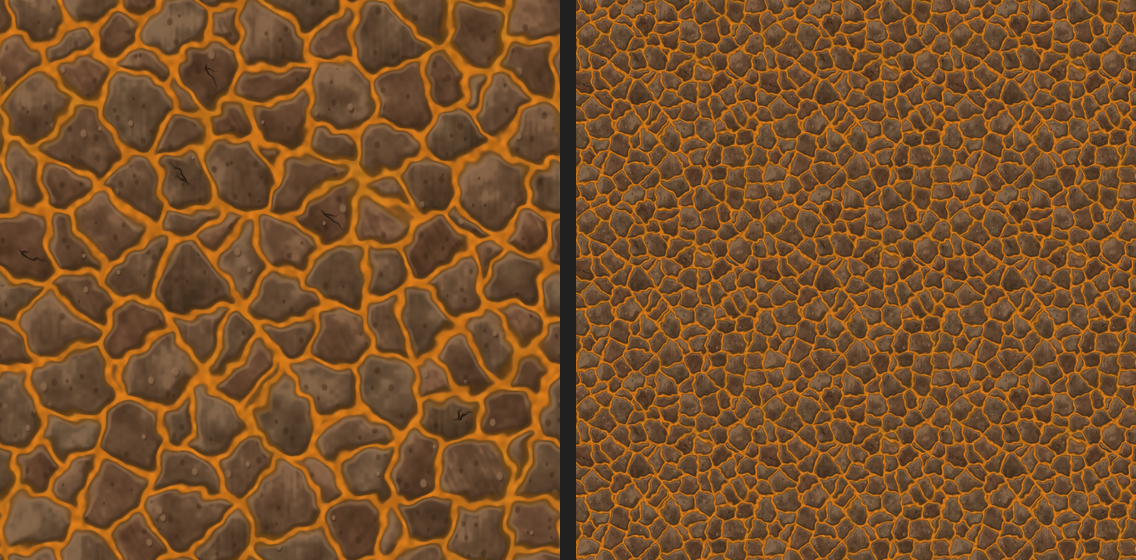
Left: one tile. Right: repeated 3 by 3.
A three.js fragment shader for this texture:

```glsl
// Cracked volcanic stones parted by glowing orange lava seams, tiling in both directions.
varying vec2 vUv;

const float TAU = 6.28319;
const float GRID = 11.0;            // stone sites per side
const float JITTER = 0.98;          // scatter of the sites
const float SIZE_SPREAD = 0.50;     // difference between large and small stones
const float CORNER = 23.0;          // higher gives sharper stone corners
const float SEAM = 0.0054;          // half width of the lava
const float SEAM_BLUR = 0.0019;
const float BEVEL = 0.0200;         // width of the shaded stone rim
const float CRACKED = 0.10;         // share of stones with fractures
const vec2 LIGHT = vec2(-0.37, 0.93);
const vec3 STONE_DARK = vec3(0.265, 0.180, 0.115);
const vec3 STONE_MID = vec3(0.450, 0.330, 0.235);
const vec3 STONE_PALE = vec3(0.570, 0.430, 0.310);
const vec3 SHADOW = vec3(0.205, 0.130, 0.070);
const vec3 GLOW = vec3(0.460, 0.290, 0.075);
const vec3 LAVA_EDGE = vec3(0.570, 0.345, 0.120);
const vec3 LAVA = vec3(0.800, 0.455, 0.100);
const vec3 LAVA_YELLOW = vec3(0.740, 0.490, 0.130);

vec3 hash3(vec2 p) {
  vec3 q = fract(p.xyx * vec3(0.1031, 0.1030, 0.0973));
  q += dot(q, q.yxz + 33.33);
  return fract((q.xxy + q.yzz) * q.zyx);
}

// Value noise that wraps after the given whole period
float noise(vec2 p, vec2 period) {
  vec2 i = floor(p), f = fract(p);
  f = f * f * (3.0 - 2.0 * f);
  float a = hash3(mod(i, period)).x;
  float b = hash3(mod(i + vec2(1.0, 0.0), period)).x;
  float c = hash3(mod(i + vec2(0.0, 1.0), period)).x;
  float d = hash3(mod(i + 1.0, period)).x;
  return mix(mix(a, b, f.x), mix(c, d, f.x), f.y);
}

float grain(vec2 uv, float n) { return noise(uv * n, vec2(n)); }

// Layered sines that bend the stone outlines
vec2 warp(vec2 uv) {
  vec2 a = TAU * uv;
  vec2 w = 0.0065 * sin(a.yx * vec2(7.0, 6.0) + 2.0 * sin(a * vec2(3.0, 5.0)));
  w += 0.0032 * sin(a.yx * vec2(17.0, 19.0) + 2.0 * sin(a * vec2(8.0, 11.0) + 1.0));
  return uv + w + 0.0035 * (vec2(grain(uv, 61.0), grain(uv.yx, 67.0)) - 0.5);
}

// Scattered round marks, present in a fraction of the cells
float spots(vec2 uv, float n, float share, float seed) {
  vec2 p = uv * n, home = floor(p);
  float mask = 0.0;
  for (int y = -1; y <= 1; y++) for (int x = -1; x <= 1; x++) {
    vec2 cell = home + vec2(float(x), float(y));
    vec3 h = hash3(mod(cell, n) + seed);
    float radius = 0.16 + 0.22 * fract(h.z * 57.0);
    float dist = length((p - cell - h.xy) * vec2(1.15, 0.9));
    mask = max(mask, step(h.z, share) * (1.0 - smoothstep(radius * 0.4, radius, dist)));
  }
  return mask;
}

// Thin tapering fracture running along x
float crack(vec2 p, float reach) {
  float bend = 0.03 * sin(p.x * 13.0) + 0.012 * sin(p.x * 37.0);
  float taper = smoothstep(-0.08, 0.06, p.x) * (1.0 - smoothstep(0.0, reach, p.x));
  return taper * (1.0 - smoothstep(0.006, 0.028, abs(p.y + bend)));
}

vec2 siteOf(vec2 cell, vec3 h) { return cell + 0.5 + JITTER * (h.xy - 0.5); }

void main() {
  vec2 uv = vUv, p = warp(uv) * GRID, home = floor(p);

  // Owning stone: weighted cellular noise
  float best = 1e5;
  vec2 site = vec2(0.0);
  vec3 id = vec3(0.0);
  for (int y = -2; y <= 2; y++) for (int x = -2; x <= 2; x++) {
    vec2 cell = home + vec2(float(x), float(y));
    vec3 h = hash3(mod(cell, GRID) + 7.0);
    vec2 s = siteOf(cell, h);
    float power = dot(p - s, p - s) - SIZE_SPREAD * h.z;
    if (power < best) { best = power; site = s; id = h; }
  }

  // Rounded distance to the stone border and its outward direction
  float total = 1e-20;
  vec2 outward = vec2(0.0);
  for (int y = -2; y <= 2; y++) for (int x = -2; x <= 2; x++) {
    vec2 cell = home + vec2(float(x), float(y));
    vec3 h = hash3(mod(cell, GRID) + 7.0);
    vec2 s = siteOf(cell, h), gap = s - site;
    float len = length(gap);
    if (len < 0.001) continue;
    float border = (dot(p - s, p - s) - SIZE_SPREAD * h.z - best) / (2.0 * len);
    float pull = exp(-CORNER * border);
    total += pull;
    outward += pull * gap / len;
  }
  float d = -log(total) / CORNER / GRID;
  float facing = dot(outward / total, LIGHT);
  vec3 kind = fract(id.zxy * 91.7 + id.yzx * 37.3);

  // Stone body: mottling, brush strokes and tint of each stone
  float mottle = 0.5 * grain(uv, 23.0) + 0.3 * grain(uv + 0.37, 51.0) + 0.2 * grain(uv, 113.0);
  float slanted = noise(vec2(dot(uv, vec2(160.0, 80.0)), dot(uv, vec2(-12.0, 24.0))), vec2(80.0, 12.0));
  float upright = noise(uv * vec2(190.0, 22.0), vec2(190.0, 22.0));
  float strokes = mix(slanted, upright, step(0.5, kind.x)) - 0.5;
  float tone = 0.66 + 1.25 * (mottle - 0.5) + 0.40 * (kind.y - 0.5) + 0.28 * strokes * kind.z;
  tone += 0.30 * dot(p - site, LIGHT);
  vec3 color = mix(STONE_DARK, STONE_MID, clamp(tone, 0.0, 1.0));
  color = mix(color, STONE_PALE, 0.6 * smoothstep(0.75, 1.20, tone));
  color *= mix(vec3(1.04, 0.97, 0.95), vec3(0.98, 1.03, 1.04), kind.x);

  // Pits, pale pebbles and fractures
  color = mix(color, SHADOW, 0.42 * spots(uv, 44.0, 0.22, 3.0));
  color = mix(color, SHADOW, 0.55 * spots(uv + vec2(-0.0015, 0.0025), 38.0, 0.07, 21.0));
  color = mix(color, STONE_PALE * 1.05, 0.7 * spots(uv, 38.0, 0.07, 21.0));
  float turn = TAU * kind.z, c = cos(turn), s = sin(turn);
  vec2 local = mat2(c, s, -s, c) * (p - site);
  float fracture = max(crack(local, 0.7), crack(mat2(0.8, -0.6, 0.6, 0.8) * local, 0.35));
  color = mix(color, SHADOW * 0.5, 0.85 * fracture * step(kind.y, CRACKED));

  // Rim: pale where lit, dark below, warmed by the lava
  float rim = 1.0 - smoothstep(SEAM, BEVEL, d);
  float band = smoothstep(SEAM, 0.0095, d) * (1.0 - smoothstep(0.0105, 0.0175, d));
  float shade = 1.0 - smoothstep(-0.75, 0.20, facing);
  color = mix(color, SHADOW, 0.85 * rim * shade * (0.6 + 0.6 * mottle));
  color = mix(color, STONE_PALE, 0.85 * band * smoothstep(-0.45, 0.5, facing) * (0.4 + mottle));
  float heat = smoothstep(0.45, 0.85, grain(uv + 0.19, 9.0));
  color = mix(color, GLOW, (0.50 + 0.40 * heat) * (1.0 - smoothstep(SEAM, 0.0130 + 0.004 * heat, d)));

  // Lava seams
  float width = SEAM * (0.82 + 0.36 * grain(uv, 31.0)) + 0.0014 * (grain(uv, 129.0) - 0.5);
  float lava = 1.0 - smoothstep(width - SEAM_BLUR, width + SEAM_BLUR, d);
  vec3 melt = mix(LAVA, LAVA_YELLOW, 0.75 * heat * grain(uv, 37.0));
  melt = mix(melt, LAVA_EDGE, smoothstep(0.25, 1.05, d / width));
  melt *= 0.86 + 0.24 * grain(uv + 0.53, 91.0);
  gl_FragColor = vec4(mix(color, melt, lava), 1.0);
}
```
